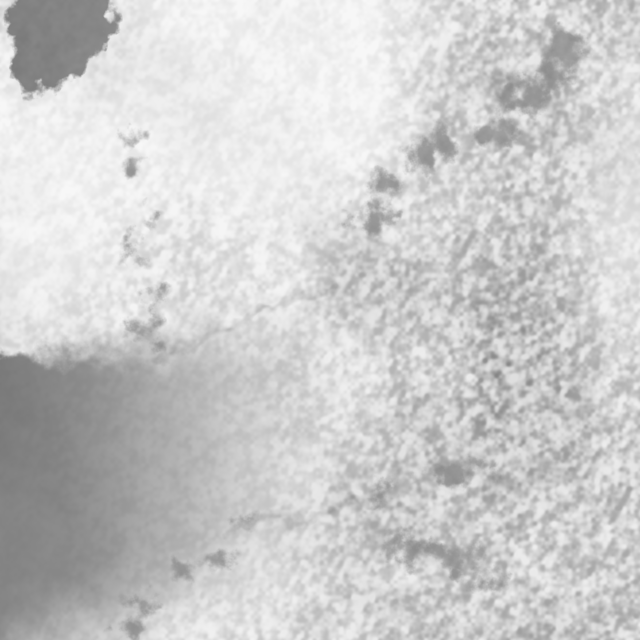
Reproduce this texture procedurally as a WebGL 2 fragment shader.

```glsl
#version 300 es
precision highp float;

uniform vec2 u_resolution;
out vec4 fragColor;

float hash(vec2 p) {
    vec3 q = fract(p.xyx * 0.1031);
    q += dot(q, q.yzx + 33.33);
    return fract((q.x + q.y) * q.z);
}

float noise(vec2 p) {
    vec2 cell = floor(p), f = fract(p);
    f = f * f * (3.0 - 2.0 * f);
    return mix(mix(hash(cell), hash(cell + vec2(1, 0)), f.x),
               mix(hash(cell + vec2(0, 1)), hash(cell + vec2(1, 1)), f.x), f.y);
}

float fbm(vec2 p) {
    float sum = 0.0, weight = 0.53;
    for (int i = 0; i < 4; i++) {
        sum += weight * noise(p);
        p = mat2(1.6, 1.2, -1.2, 1.6) * p + 17.3;
        weight *= 0.5;
    }
    return sum;
}

float segmentDistance(vec2 p, vec2 a, vec2 b) {
    vec2 ab = b - a;
    return length(p - a - ab * clamp(dot(p - a, ab) / dot(ab, ab), 0.0, 1.0));
}

// Soft blob, 1 at the centre and 0 outside the radii
float blob(vec2 p, vec2 centre, vec2 radii) {
    return 1.0 - smoothstep(0.0, 1.0, length((p - centre) / radii));
}

// Distance to merged pits of varied size strewn along a segment
float pitChain(vec2 p, vec2 a, vec2 b, float radius, float seed) {
    float sum = 0.0;
    for (float i = 0.0; i < 6.0; i++) {
        vec2 r = vec2(hash(vec2(i, seed)), hash(vec2(seed + 9.0, i)));
        vec2 centre = mix(a, b, (i + r.x) / 6.0) + (r.yx - 0.5) * 0.04;
        float size = radius * (0.3 + 0.7 * hash(vec2(i + 21.0, seed)));
        sum += exp(-180.0 * (length(p - centre) - size));
    }
    return -log(sum + 1e-9) / 180.0;
}

void main() {
    vec2 p = gl_FragCoord.xy / u_resolution;
    vec2 ragged = p + 0.06 * (vec2(fbm(p * 24.0), fbm(p * 24.0 + 51.0)) - 0.5);
    float cloud = fbm(p * 7.0 + 4.0);
    float chips = fbm(p * 48.0 + 13.0) - 0.5;

    // Roughness grows towards the right, with smooth pale areas
    float rough = 0.21 + 0.16 * smoothstep(0.35, 0.85, p.x + 0.35 * (cloud - 0.5));
    rough -= 0.18 * blob(p, vec2(0.03, 0.68), vec2(0.28, 0.36));
    rough -= 0.25 * blob(p, vec2(0.43, 0.88), vec2(0.4, 0.36));
    rough -= 0.25 * blob(p, vec2(1.0, 0.68), vec2(0.18, 0.4));
    rough += 0.14 * blob(ragged, vec2(0.79, 0.43), vec2(0.13, 0.22));
    rough = max(rough, 0.08);

    // Fine slanted grain
    vec2 slanted = mat2(0.9, 0.35, -0.5, 0.7) * p;
    float grainNoise = 0.5 * noise(slanted * 112.0) + 0.28 * noise(p.yx * 165.0 + 7.0)
                     + 0.3 * noise(slanted * 55.0 + 31.0);
    float grain = smoothstep(0.2, 0.95, grainNoise);

    // Broad stain at the lower left, fading to the right
    float top = 0.445 + 0.07 * ragged.x - ragged.y + 0.05 * chips;
    float bottom = ragged.y - 0.02 - 0.37 * ragged.x;
    float softness = 0.015 + 0.16 * p.x;
    float stain = smoothstep(-softness, softness, top) * smoothstep(-0.16, 0.06, bottom);
    stain *= 1.0 - smoothstep(-0.02, 0.58, p.x + 0.12 * (cloud - 0.5));

    // Large chipped hole at the upper left
    vec2 holeOffset = ragged - vec2(0.095, 0.965);
    holeOffset.x -= 0.35 * holeOffset.y;
    float holeDistance = length(holeOffset / vec2(0.072, 0.105)) + 0.5 * chips;
    float hole = 1.0 - smoothstep(0.9, 1.07, holeDistance);

    // Chains of pits: start, end
    vec4 chains[6] = vec4[6](
        vec4(0.18, 0.83, 0.25, 0.45), vec4(0.55, 0.66, 0.69, 0.77),
        vec4(0.78, 0.79, 0.89, 0.94), vec4(0.18, 0.03, 0.4, 0.18),
        vec4(0.58, 0.24, 0.8, 0.28), vec4(0.62, 0.15, 0.8, 0.1));
    float pitDistance = 1.0;
    for (int i = 0; i < 6; i++) {
        float radius = i == 1 || i == 2 ? 0.028 : 0.02;
        pitDistance = min(pitDistance, pitChain(ragged, chains[i].xy, chains[i].zw, radius, float(i) * 3.0 + 1.0));
    }
    float pits = 1.0 - smoothstep(-0.013, 0.013, pitDistance + 0.05 * chips);

    // Faint cracks
    float crackDistance = min(segmentDistance(ragged, vec2(0.25, 0.45), vec2(0.52, 0.55)),
                              segmentDistance(ragged, vec2(0.36, 0.17), vec2(0.6, 0.23)));
    float crack = 1.0 - smoothstep(0.0, 0.012, crackDistance);

    // Combine the tones
    float shade = 0.985 - 0.05 * smoothstep(0.35, 0.75, cloud) - 0.46 * stain;
    shade -= 0.15 * rough * (1.0 - stain) + 0.08 * crack;
    shade -= 0.72 * rough * grain * (1.0 - 0.9 * sqrt(stain));
    shade = mix(shade, 0.57 + 0.12 * chips, pits * 0.85);
    shade = mix(shade, 0.49 + 0.25 * p.x + 0.05 * (grainNoise - 0.5), hole);
    fragColor = vec4(vec3(clamp(shade, 0.44, 0.97)), 1.0);
}
```
